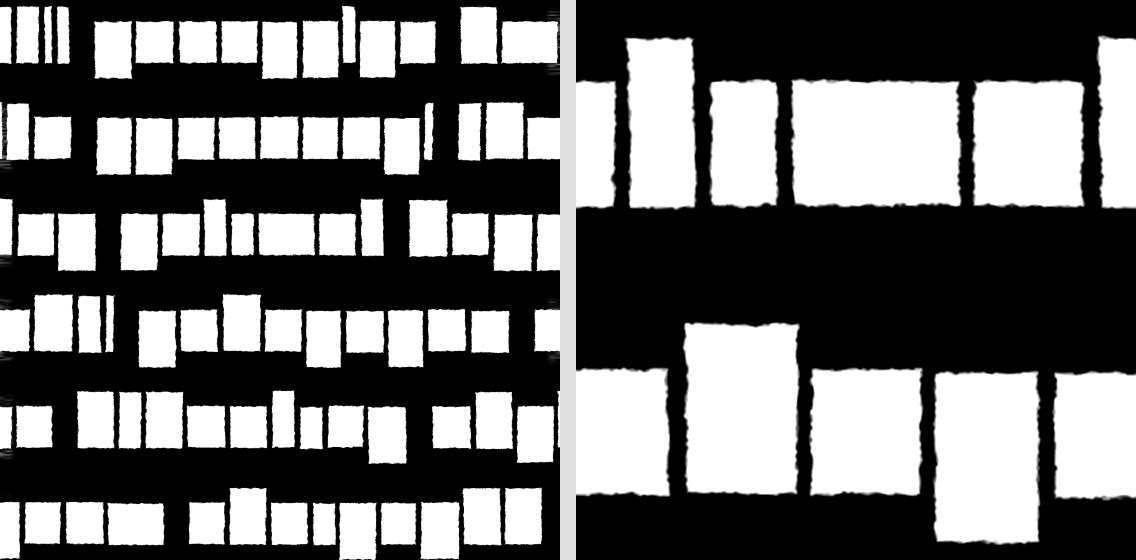
Left: the whole. Right: its middle third, enlarged.
Give the GLSL for this pattern, as a WebGL 2 fragment shader.

```glsl
#version 300 es
precision highp float;

uniform vec2 u_resolution;
out vec4 fragColor;

const vec3 INK = vec3(0.0);
const vec3 PAPER = vec3(1.0);

const float ROW_COUNT = 6.0;
const float ROW_PITCH = 0.1719;
const float TOP_ROW_Y = 0.9245;
const float BODY_HALF = 0.037;     // half height of a plain block
const float EXTENSION = 0.0265;    // extra height above or below the body
const float BLOCK_GAP = 0.0095;
const float WORD_GAP = 0.037;
const int MAX_BLOCKS = 26;

float hash(vec2 p) {
  return fract(sin(dot(p, vec2(127.1, 311.7))) * 43758.5);
}

float valueNoise(vec2 p) {
  vec2 cell = floor(p);
  vec2 f = fract(p);
  f = f * f * (3.0 - 2.0 * f);
  float low = mix(hash(cell), hash(cell + vec2(1.0, 0.0)), f.x);
  float high = mix(hash(cell + vec2(0.0, 1.0)), hash(cell + 1.0), f.x);
  return mix(low, high, f.y);
}

float boxDistance(vec2 p, vec2 halfSize) {
  vec2 d = abs(p) - halfSize;
  return length(max(d, 0.0)) + min(max(d.x, d.y), 0.0);
}

// Returns width, extension above and extension below the body.
vec3 blockShape(vec2 id) {
  float kind = hash(id + 3.7);
  float size = hash(id + 19.3);
  float width = 0.061 + 0.007 * size;
  if (kind < 0.42) return vec3(size < 0.12 ? 0.039 : width, 0.0, 0.0);
  if (kind < 0.63) return vec3(size < 0.3 ? 0.039 : width, EXTENSION, 0.0);
  if (kind < 0.83) return vec3(width, 0.0, EXTENSION);
  if (kind < 0.92) return vec3(0.099, 0.0, 0.0);
  return vec3(mix(0.012, 0.025, size * size), EXTENSION, 0.0);
}

// Distance to one slightly leaning block whose left side is at x = 0.
float blockDistance(vec2 p, vec3 shape, vec2 id) {
  vec2 center = vec2(shape.x, shape.y - shape.z) * 0.5;
  vec2 halfSize = vec2(shape.x * 0.5, BODY_HALF + (shape.y + shape.z) * 0.5);
  vec2 q = p - center;
  q.x += q.y * (hash(id + 41.0) - 0.5) * 0.035;
  q.y += (hash(id + 57.0) - 0.5) * 0.003;
  return boxDistance(q, halfSize);
}

// Walks along a row, advancing by each block and by the gaps between words.
float rowDistance(vec2 p, float row) {
  float firstBreak = 2.0 + floor(5.0 * pow(hash(vec2(row, 8.0)), 2.0));
  float wordLength = 7.0 + floor(3.0 * hash(vec2(row, 15.0)));
  float left = -0.045 * hash(vec2(row, 23.0));
  float nearest = 1.0;
  for (int i = 0; i < MAX_BLOCKS; i++) {
    if (left > 1.0) break;
    vec2 id = vec2(float(i), row);
    vec3 shape = blockShape(id);
    nearest = min(nearest, blockDistance(p - vec2(left, 0.0), shape, id));
    left += shape.x + BLOCK_GAP + 0.003 * (hash(id + 71.0) - 0.5);
    if (mod(float(i) + 1.0 - firstBreak, wordLength) < 0.5) left += WORD_GAP;
  }
  return nearest;
}

// Faint streaks beside the outer ends of some rows.
float sideSmudge(vec2 uv, float offsetY, float row) {
  float side = step(0.5, uv.x);
  float fromSide = min(uv.x, 1.0 - uv.x);
  float strength = smoothstep(0.35, 0.9, hash(vec2(row, side + 31.0)));
  float reach = 1.0 - smoothstep(0.015, 0.028, fromSide);
  float band = 1.0 - smoothstep(0.045, 0.064, abs(offsetY));
  float streak = valueNoise(uv * vec2(70.0, 330.0));
  return 0.5 * strength * reach * band * streak * streak;
}

void main() {
  vec2 uv = gl_FragCoord.xy / u_resolution;
  float row = clamp(round((TOP_ROW_Y - uv.y) / ROW_PITCH), 0.0, ROW_COUNT - 1.0);
  vec2 p = vec2(uv.x, uv.y - TOP_ROW_Y + row * ROW_PITCH);

  // Rough, worn edges
  float wear = (valueNoise(uv * 150.0) - 0.5) * 0.0022;
  wear += (valueNoise(uv * 420.0) - 0.5) * 0.0014;
  float softness = max(0.0011, 0.75 / min(u_resolution.x, u_resolution.y));
  float block = 1.0 - smoothstep(-softness, softness, rowDistance(p, row) + wear);

  float light = max(block, sideSmudge(uv, p.y, row));
  fragColor = vec4(mix(INK, PAPER, light), 1.0);
}
```
